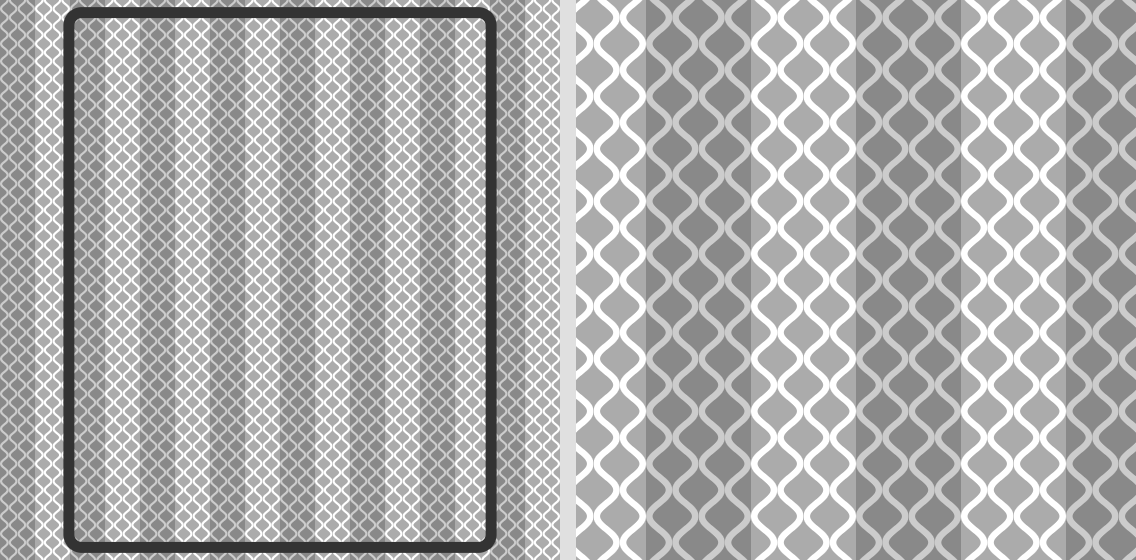
Left, the full canvas; right, a detail of the centre.
This pattern is drawn by a WebGL 1 fragment shader. Its source:

```glsl
precision highp float;
// Grey ogee lattice under translucent vertical stripes, with a dark rounded frame.
uniform vec2 u_resolution;

const float TAU = 6.2831853;

// Coverage of a shape from its signed distance, softened over one pixel
float coverage(float dist, float pixel) {
  return clamp(0.5 - dist / pixel, 0.0, 1.0);
}

// Distance to mirrored wavy lines, one ogee per unit cell, alternate rows offset
float ogeeLines(vec2 p) {
  float x = abs(fract(p.x + 0.5) - 0.5);
  float wave = 0.25 + 0.187 * cos(TAU * p.y);
  float slope = 0.187 * TAU * sin(TAU * p.y);
  return abs(x - wave) / sqrt(1.0 + slope * slope);
}

float roundedBox(vec2 p, vec2 halfSize, float radius) {
  vec2 q = abs(p) - halfSize + radius;
  return length(max(q, 0.0)) + min(max(q.x, q.y), 0.0) - radius;
}

void main() {
  vec2 uv = gl_FragCoord.xy / u_resolution;
  float pixel = 1.0 / min(u_resolution.x, u_resolution.y);

  // Lattice: 32 cells each way
  vec2 cell = uv * 32.0;
  float cellPixel = pixel * 32.0;
  float line = coverage(ogeeLines(cell) - 0.0625, cellPixel);
  vec3 color = mix(vec3(0.67), vec3(1.0), line);

  // Shaded stripes: two cells wide, every four cells
  float stripe = abs(mod(cell.x + 1.0, 4.0) - 2.0) - 1.0;
  color *= 1.0 - 0.2 * coverage(stripe, cellPixel);

  // Frame
  float frame = abs(roundedBox(uv - 0.5, vec2(0.377, 0.4775), 0.023)) - 0.0098;
  color = mix(color, vec3(0.2), coverage(frame, pixel));

  gl_FragColor = vec4(color, 1.0);
}
```
